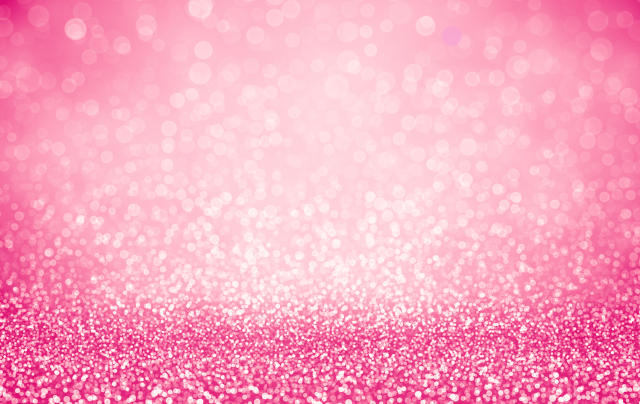
Reproduce this background procedurally as a WebGL 1 fragment shader.

```glsl
precision highp float;
uniform vec2 u_resolution;

const float FOCUS_HEIGHT = 0.155;
const float FINEST_GRAIN = 0.0027;
const float GRAIN_GROWTH = 1.4;

float hash(vec2 p) {
  return fract(sin(dot(p, vec2(127.1, 311.7))) * 43758.5453);
}

float valueNoise(vec2 p) {
  vec2 cell = floor(p);
  vec2 f = fract(p);
  f = f * f * (3.0 - 2.0 * f);
  float low = mix(hash(cell), hash(cell + vec2(1.0, 0.0)), f.x);
  float high = mix(hash(cell + vec2(0.0, 1.0)), hash(cell + 1.0), f.x);
  return mix(low, high, f.y);
}

float clouds(vec2 p) {
  return 0.6 * valueNoise(p * 6.0) + 0.4 * valueNoise(p * 14.0 + 7.3) - 0.5;
}

// Soft disc with a slightly brighter rim
float disc(vec2 offset, float radius, float pixel) {
  float edge = max(0.8 * pixel, 0.09 * radius);
  float d = length(offset);
  float fill = 1.0 - smoothstep(radius - edge, radius + edge, d);
  return fill * (0.82 + 0.18 * smoothstep(0.5, 0.95, d / radius));
}

// Radius of a defocused grain at a given height
float blurRadius(float y) {
  return FINEST_GRAIN + 0.03 * max(abs(y - FOCUS_HEIGHT) - 0.02, 0.0);
}

// Grain strength: crisp on the floor, faint in the distance
float grainStrength(float y) {
  float far = mix(0.42, 0.15, smoothstep(0.28, 0.62, y));
  return mix(1.15, far, smoothstep(0.16, 0.32, y));
}

// One jittered grid of discs, kept only where the focus suits their size
float grainLayer(vec2 p, float radius, float seed, float pixel) {
  float size = radius * 2.3;
  vec2 home = floor(p / size);
  float sum = 0.0;
  for (int j = -1; j <= 1; j++) {
    for (int i = -1; i <= 1; i++) {
      vec2 cell = home + vec2(float(i), float(j));
      vec2 key = cell + seed * 17.3;
      vec2 center = (cell + vec2(hash(key), hash(key + 41.7))) * size;
      float mismatch = abs(log2(blurRadius(center.y) / radius));
      float focus = 1.0 - smoothstep(0.2, 0.8, mismatch);
      float shine = hash(key + 83.1);
      float r = radius * mix(0.75, 1.15, hash(key + 19.9));
      sum += focus * shine * shine * grainStrength(center.y) * disc(p - center, r, pixel);
    }
  }
  return sum;
}

float grains(vec2 p, float pixel) {
  float sum = 0.0;
  float radius = FINEST_GRAIN;
  for (int i = 0; i < 8; i++) {
    sum += grainLayer(p, radius, float(i) + 1.0, pixel);
    radius *= GRAIN_GROWTH;
  }
  return sum;
}

// Pale central glow falling to dark corners, over a deep floor
float baseLight(vec2 p, float middle) {
  vec2 q = p - vec2(middle, 0.61);
  vec2 s = q * q;
  float wall = 1.0 - 0.85 * s.x - 1.25 * s.y - 3.0 * s.x * s.y;
  wall += clouds(p) * (0.12 + 0.4 * s.x);
  float ground = 0.13 - 0.2 * s.x + 0.12 * clouds(p * 1.5);
  return mix(ground, wall, smoothstep(0.15, 0.30, p.y + 0.03 * clouds(p)));
}

vec3 pinkRamp(float light) {
  vec3 magenta = vec3(0.86, 0.06, 0.45);
  vec3 rose = vec3(0.95, 0.37, 0.59);
  vec3 pink = vec3(0.99, 0.61, 0.72);
  vec3 blush = vec3(1.0, 0.84, 0.87);
  vec3 pearl = vec3(1.0, 0.95, 0.95);
  vec3 color = mix(magenta, rose, clamp(light / 0.3, 0.0, 1.0));
  color = mix(color, pink, clamp((light - 0.3) / 0.33, 0.0, 1.0));
  color = mix(color, blush, clamp((light - 0.63) / 0.37, 0.0, 1.0));
  return mix(color, pearl, clamp((light - 1.0) / 0.3, 0.0, 1.0));
}

void main() {
  float pixel = 1.0 / u_resolution.y;
  vec2 p = gl_FragCoord.xy * pixel;
  float middle = 0.5 * u_resolution.x * pixel;
  float light = baseLight(p, middle) + grains(p, pixel);

  // Large stray lights near the top and right
  vec2 q = p - vec2(middle, 0.0);
  light += 0.27 * disc(q - vec2(-0.605, 0.928), 0.027, pixel);
  light += 0.13 * disc(q - vec2(-0.430, 0.938), 0.026, pixel);
  light += 0.16 * disc(q - vec2(-0.296, 0.985), 0.030, pixel);
  light += 0.17 * disc(q - vec2(0.362, 0.555), 0.017, pixel);
  vec3 color = pinkRamp(light);

  vec3 lilac = vec3(0.97, 0.63, 0.85);
  color = mix(color, lilac, 0.6 * disc(q - vec2(0.327, 0.911), 0.024, pixel));
  gl_FragColor = vec4(color, 1.0);
}
```
